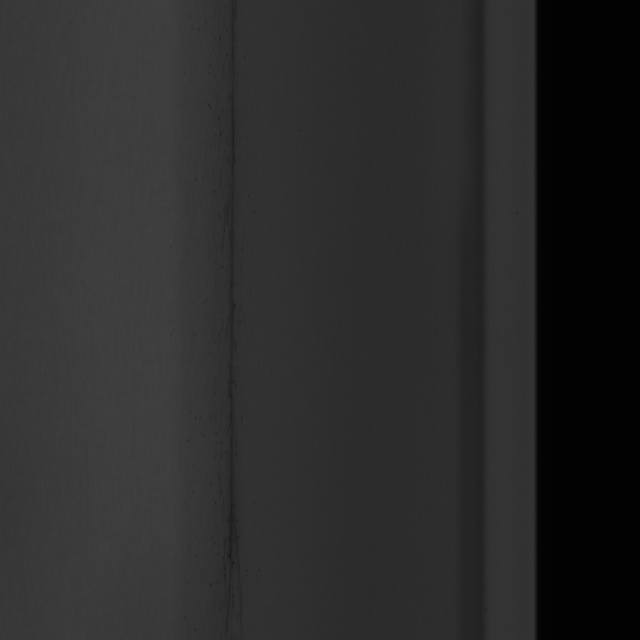
Reproduce this texture procedurally as a WebGL 1 fragment shader.

```glsl
precision highp float;
// Dim vertical metal panels with a forked hairline crack, a dark groove and a black margin.

uniform vec2 u_resolution;

const float LEFT_EDGE = 0.220;
const float LEFT_PEAK = 0.241;
const float SEAM_TONE = 0.188;
const float PANEL_TONE = 0.193;
const float PANEL_LOW = 0.171;
const float GROOVE_TONE = 0.143;
const float STRIP_TONE = 0.192;
const float MARGIN_TONE = 0.008;
const float MARGIN_X = 0.838;
const float GROOVE_X = 0.756;
const float CRACK_X = 0.362;
const float FORK_Y = 0.20;
const float GRAIN = 0.019;
const float SPECK_DEPTH = 0.060;

float hash(vec2 p) {
    vec3 q = fract(vec3(p.xyx) * 0.1031);
    q += dot(q, q.yzx + 33.33);
    return fract((q.x + q.y) * q.z);
}

float noise(vec2 p) {
    vec2 cell = floor(p);
    vec2 f = fract(p);
    f = f * f * (3.0 - 2.0 * f);
    return mix(mix(hash(cell), hash(cell + vec2(1.0, 0.0)), f.x),
               mix(hash(cell + vec2(0.0, 1.0)), hash(cell + 1.0), f.x), f.y);
}

float bell(float d, float width) {
    return exp(-d * d / (width * width));
}

// Broad tones from left to right
float panelTone(vec2 p) {
    float tone = mix(LEFT_EDGE, LEFT_PEAK, smoothstep(0.0, 0.18, p.x));
    tone = mix(tone, 0.216, smoothstep(0.262, 0.300, p.x));
    tone = mix(tone, SEAM_TONE, smoothstep(0.295, 0.362, p.x));
    tone = mix(tone, PANEL_TONE, smoothstep(0.364, 0.39, p.x));
    tone = mix(tone, PANEL_LOW, smoothstep(0.39, 0.58, p.x));

    // Upper half: pale lip and thin groove; lower half: wide groove
    float lower = 1.0 - smoothstep(0.60, 0.74, p.y);
    tone += 0.010 * (1.0 - 0.6 * lower) * bell(p.x - 0.695, 0.030);
    float wide = smoothstep(0.708, 0.728, p.x);
    float narrow = smoothstep(0.715, 0.750, p.x);
    tone = mix(tone, GROOVE_TONE, mix(narrow, wide, lower));
    tone -= 0.010 * bell(p.x - 0.750, 0.006);
    float strip = STRIP_TONE + 0.010 * bell(p.x - 0.785, 0.025);
    tone = mix(tone, strip, smoothstep(GROOVE_X - 0.005, GROOVE_X + 0.010, p.x));
    tone += 0.006 * bell(p.x - 0.830, 0.006);

    // Shading that drifts along the height
    tone -= 0.020 * bell(p.x - 0.23, 0.11) * bell(p.y, 0.14);
    tone -= 0.012 * bell(p.x, 0.05) * bell(p.y - 0.22, 0.1);
    return tone + 0.005 * (noise(p * vec2(9.0, 4.0)) - 0.5);
}

// Faint straight seam that splits into two branches near the bottom
float crackDepth(vec2 p) {
    float wobble = 0.0012 * (noise(vec2(3.0, p.y * 12.0)) - 0.5)
                 + 0.0012 * (noise(vec2(7.0, p.y * 60.0)) - 0.5);
    float spread = clamp((FORK_Y - p.y) / FORK_Y, 0.0, 1.0);
    float center = CRACK_X + 0.002 * smoothstep(0.5, 1.0, p.y) + wobble;
    float d = p.x - center;
    float leftBranch = d + 0.010 * spread * spread;
    float rightBranch = d - 0.016 * sqrt(spread);
    float strength = 0.35 + 0.65 * noise(vec2(11.0, p.y * 24.0));
    float depth = 0.034 * strength * max(bell(leftBranch, 0.0020), bell(rightBranch, 0.0019));
    depth += 0.016 * bell(d, 0.006) * (1.0 - spread);
    depth += 0.020 * bell(d - 0.002, 0.011) * bell(p.y - 0.18, 0.09);
    depth -= 0.012 * spread * bell(d - 0.004, 0.005);

    // Short broken fibres, leaning into the seam
    float lean = p.x * 380.0 + sign(d) * p.y * 16.0;
    float fibre = smoothstep(0.60, 0.9, noise(vec2(lean, p.y * 52.0)));
    return depth + 0.026 * fibre * bell(d + 0.004, 0.020);
}

// Sparse small pits, crowded beside the crack
float specks(vec2 p) {
    float total = 0.0;
    for (int i = 0; i < 3; i++) {
        float layer = float(i);
        vec2 grid = vec2(96.0 + 23.0 * layer, 64.0 + 17.0 * layer);
        vec2 q = p * grid + layer * 0.37;
        vec2 seed = floor(q) + 41.0 * layer;
        vec2 offset = 0.25 + 0.5 * vec2(hash(seed + 5.0), hash(seed + 19.0));
        vec2 d = (fract(q) - offset) / grid;
        float density = 0.0003 + 0.10 * bell(p.x - 0.352, 0.046);
        float present = step(hash(seed + 71.0), density);
        float size = mix(0.0007, 0.0015, hash(seed + 97.0));
        float depth = mix(0.3, 1.0, hash(seed + 53.0));
        total += present * depth * bell(length(d * vec2(1.0, 0.6)), size);
    }
    return min(total, 1.0);
}

// Fine brushed fibres with a faint cross weave
float grain(vec2 p) {
    float fine = noise(p * vec2(430.0, 150.0)) - 0.5;
    float fibres = noise(p * vec2(300.0, 48.0) + 13.0) - 0.5;
    float weave = noise(p * vec2(70.0, 260.0) + 67.0) - 0.5;
    return 0.50 * fine + 0.40 * fibres + 0.25 * weave;
}

void main() {
    vec2 p = gl_FragCoord.xy / u_resolution;
    float pixel = 1.0 / u_resolution.x;
    float tone = panelTone(p) - crackDepth(p);
    float localGrain = mix(1.0, 0.5, smoothstep(0.33, 0.42, p.x));
    tone += GRAIN * localGrain * grain(p) - SPECK_DEPTH * specks(p);
    float margin = smoothstep(MARGIN_X - 0.004 - pixel, MARGIN_X + 0.003 + pixel, p.x);
    float shadow = MARGIN_TONE + 0.012 * exp(-max(p.x - MARGIN_X, 0.0) * 90.0);
    gl_FragColor = vec4(vec3(max(mix(tone, shadow, margin), 0.0)), 1.0);
}
```
